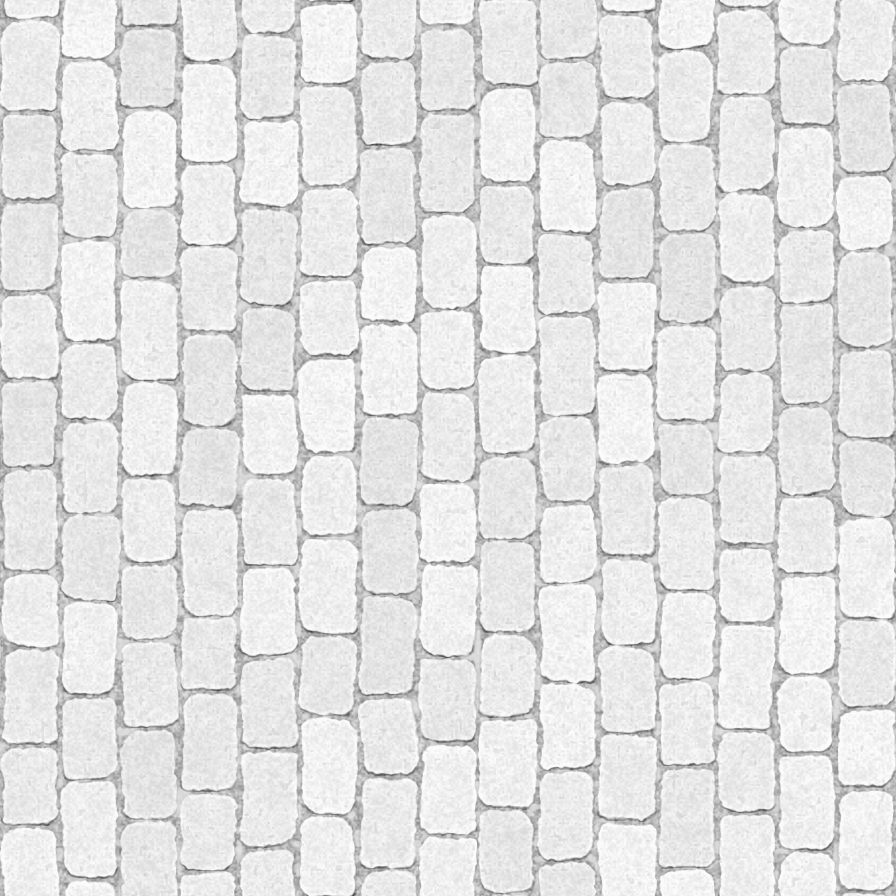
This texture is drawn by a Shadertoy shader. Its source:

```glsl
// Pale cobblestone paving: 15 staggered columns of 10 upright, rounded stones.
// Each stone is a warped rounded box with its own length, tilt, corners and tone;
// tileable value noise adds grain, chalky rims and crumbly grey joints.

const vec2 GRID = vec2(15.0, 10.0);

float hash(vec2 p) {
    vec3 q = fract(vec3(p.xyx) * vec3(0.1031, 0.1030, 0.0973));
    q += dot(q, q.yzx + 33.33);
    return fract((q.x + q.y) * q.z);
}

// Value noise with n cells across the canvas, wrapping at its borders
float noise(vec2 uv, float n, float seed) {
    vec2 p = uv * n, i = floor(p), f = fract(p);
    f = f * f * (3.0 - 2.0 * f);
    vec2 a = mod(i, n) + seed, b = mod(i + 1.0, n) + seed;
    return mix(mix(hash(a), hash(vec2(b.x, a.y)), f.x),
               mix(hash(vec2(a.x, b.y)), hash(b), f.x), f.y);
}

// Rounded box whose corner radius may differ in each quadrant
float roundedBox(vec2 p, vec2 halfSize, float radius) {
    vec2 q = abs(p) - halfSize + radius;
    return length(max(q, 0.0)) + min(max(q.x, q.y), 0.0) - radius;
}

// Uneven position of a horizontal joint, in rows
float jointRow(float column, float row) {
    return row + 0.2 * (hash(vec2(column * 3.0 + 7.0, mod(row, GRID.y) + 61.0)) - 0.5);
}

void mainImage(out vec4 fragColor, in vec2 fragCoord) {
    vec2 uv = fragCoord / iResolution.xy;
    uv.y = 1.0 - uv.y;
    float pixel = 1.0 / iResolution.y;

    // Gentle wander of the joints
    vec2 p = uv + 0.005 * (vec2(noise(uv, 18.0, 11.0), noise(uv, 18.0, 47.0)) - 0.5);

    // Column and its stagger
    float columnIndex = floor(p.x * GRID.x);
    float column = mod(columnIndex, GRID.x);
    float stagger = 0.48 + column * 8.0 / 15.0
                  + 0.32 * cos(6.28318 * (column - 9.7) / GRID.x);

    // Stone between two uneven joints
    float y = p.y * GRID.y - stagger;
    float row = floor(y);
    if (y < jointRow(column, row)) row -= 1.0;
    else if (y > jointRow(column, row + 1.0)) row += 1.0;
    float top = jointRow(column, row), bottom = jointRow(column, row + 1.0);
    vec2 id = vec2(column, mod(row, GRID.y));

    vec2 halfSize = vec2(0.5 / GRID.x, 0.5 * (bottom - top) / GRID.y);
    vec2 local = vec2(p.x - (columnIndex + 0.5) / GRID.x,
                      (y - 0.5 * (top + bottom)) / GRID.y);
    halfSize -= vec2(0.0026 + 0.0012 * hash(id + 83.0), 0.0027);
    local.x += 0.0016 * (hash(id + 29.0) - 0.5);
    float tilt = 0.07 * (hash(id + 151.0) - 0.5);
    local += tilt * vec2(-local.y, local.x);

    // Worn outline
    float radius = mix(0.007, 0.019, hash(id * 5.0 + sign(local) * 2.0 + 203.0));
    float d = roundedBox(local, halfSize, radius);
    d += 0.0030 * (noise(uv, 64.0, 5.0) - 0.5);
    d += 0.0028 * (noise(uv, 190.0, 71.0) - 0.5);

    // Stone face: tone, blotches, grain and chalky rim
    float grain = noise(uv, 440.0, 17.0) - 0.5;
    float pits = noise(uv, 210.0, 37.0) - 0.5;
    float blotch = noise(uv, 56.0, 91.0) - 0.5;
    float stone = mix(0.89, 0.955, hash(id + 317.0));
    stone += 0.075 * grain + 0.05 * pits + 0.035 * blotch;
    stone -= 0.08 * smoothstep(0.28, 0.48, pits + 0.25 * blotch);
    float rim = smoothstep(-0.0055, -0.0015, d);
    stone += 0.045 * rim * (0.4 + noise(uv, 130.0, 23.0));

    // Joint filling with pale crumbs
    float joint = 0.73 + 0.20 * grain + 0.16 * pits;
    float crumbs = smoothstep(0.55, 0.85, noise(uv, 120.0, 131.0));
    joint = mix(joint, 0.90, 0.75 * crumbs);

    // Thin shadow, strongest below each stone
    float below = smoothstep(0.75, 0.98, local.y / halfSize.y);
    float crack = exp(-pow((d - 0.0016) / 0.0015, 2.0));
    joint -= crack * (0.05 + 0.20 * below) * (0.4 + noise(uv, 75.0, 171.0));

    float soft = max(0.0009, pixel);
    float shade = mix(stone, joint, smoothstep(-soft, soft, d));
    fragColor = vec4(vec3(clamp(shade, 0.0, 0.985)), 1.0);
}
```
